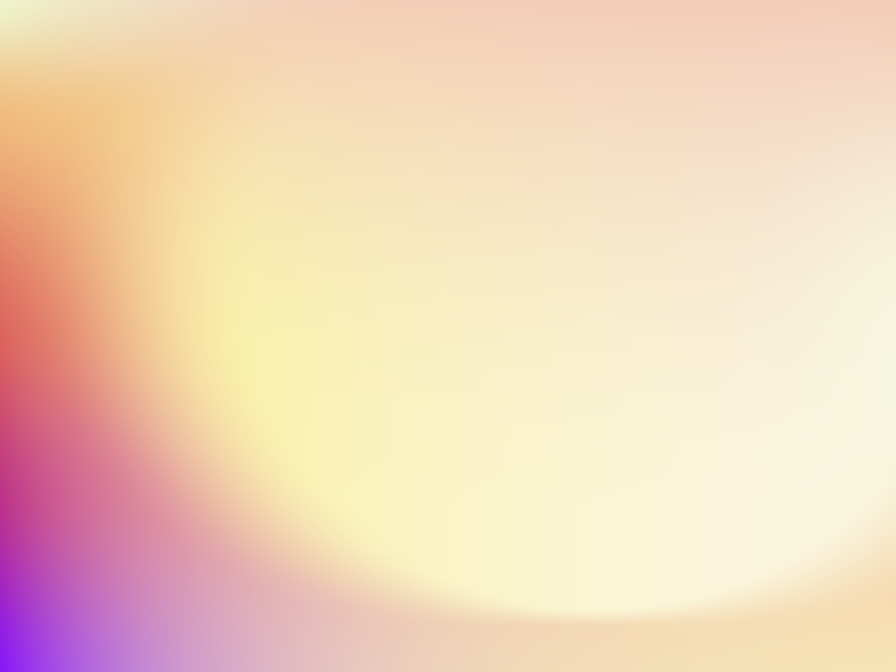
Give the GLSL for this background, as a Shadertoy shader.

```glsl
// A soft mesh-like gradient: a luminous cream disc with a yellow left rim over
// a backdrop that runs from orange and red to violet along the left side.
// Colour ramps are blended by distance to the disc, whose rim sharpens below.

// Ramp position of x between a and b, gently eased at both ends.
float ramp(float a, float b, float x) {
    float t = clamp((x - a) / (b - a), 0.0, 1.0);
    return mix(t, t * t * (3.0 - 2.0 * t), 0.4);
}

// Fast start that settles to one.
float settle(float t, float power) {
    return 1.0 - pow(1.0 - clamp(t, 0.0, 1.0), power);
}

// Saturated colours down the left side.
vec3 sideColor(float depth) {
    vec3 c = mix(vec3(0.933, 0.961, 0.804), vec3(0.941, 0.733, 0.490), ramp(0.0, 0.17, depth));
    c = mix(c, vec3(0.859, 0.388, 0.361), ramp(0.17, 0.50, depth));
    c = mix(c, vec3(0.737, 0.188, 0.541), ramp(0.50, 0.75, depth));
    return mix(c, vec3(0.529, 0.086, 0.980), ramp(0.75, 1.0, depth));
}

// Pale colours that the backdrop reaches away from the side.
vec3 paleColor(float depth) {
    vec3 c = mix(vec3(0.949, 0.800, 0.725), vec3(0.961, 0.835, 0.569), ramp(0.0, 0.20, depth));
    c = mix(c, vec3(0.961, 0.816, 0.667), ramp(0.40, 0.70, depth));
    return mix(c, vec3(0.969, 0.894, 0.706), ramp(0.70, 1.0, depth));
}

// Inside of the disc: peach above, yellow on the left, cream on the right.
vec3 discColor(vec2 p, float depth) {
    vec3 yellow = mix(vec3(0.951, 0.810, 0.715), vec3(0.980, 0.947, 0.675), settle(depth / 0.59, 1.7));
    vec3 cream = mix(vec3(0.949, 0.800, 0.725), vec3(0.980, 0.963, 0.870), settle(depth / 0.78, 1.7));
    vec3 c = mix(yellow, cream, settle((p.x - 0.35) / 0.87, 1.6));

    // Faint cool glow at the right side
    vec2 g = (p - vec2(1.36, 0.51)) / vec2(0.16, 0.24);
    return mix(c, vec3(0.965, 0.973, 0.880), 0.75 * exp(-dot(g, g)));
}

void mainImage(out vec4 fragColor, in vec2 fragCoord) {
    vec2 p = fragCoord / iResolution.xy * vec2(4.0 / 3.0, 1.0);
    float depth = 1.0 - p.y;

    // Backdrop
    vec3 color = mix(paleColor(depth), sideColor(depth), exp(-p.x / 0.27));

    // Disc, with a rim that is wide at the sides and narrow at the bottom
    vec2 fromCenter = p - vec2(0.885, 0.60);
    float radius = length(fromCenter);
    float sideways = fromCenter.x / max(radius, 0.001);
    float rimWidth = 0.03 + 0.31 * sideways * sideways;
    float disc = 1.0 - smoothstep(0.0, rimWidth, radius - 0.505);
    color = mix(color, discColor(p, depth), disc);

    fragColor = vec4(color, 1.0);
}
```
